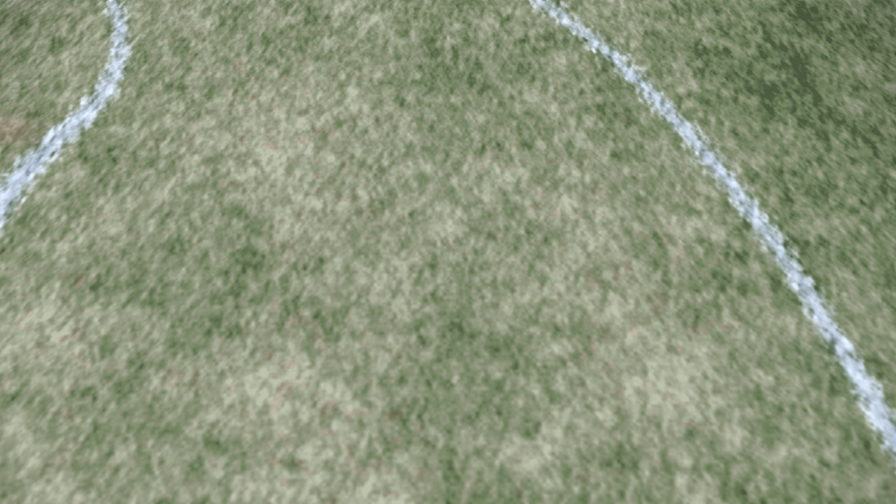
Reproduce this texture procedurally as a Shadertoy shader.

```glsl
#define BLADE_SCALE 80.0
#define BLADE_CONTRAST 0.95
#define PATCH_STRENGTH 0.24
#define CLUMP_CONTRAST 0.55
#define DEPTH 0.45
#define CHALK_RAGGED 0.035
#define DARK_GRASS vec3(0.30, 0.36, 0.25)
#define GREEN_GRASS vec3(0.43, 0.50, 0.36)
#define MID_GRASS vec3(0.55, 0.58, 0.48)
#define STRAW vec3(0.74, 0.76, 0.68)
#define SOIL vec3(0.62, 0.54, 0.48)
#define CHALK vec3(0.77, 0.83, 0.91)

// Centre, radius and dryness (negative is lush) of the broad patches
const vec4 PATCHES[12] = vec4[12](
    vec4(0.56, 0.70, 0.14, 0.9), vec4(0.52, 0.28, 0.13, 0.7),
    vec4(0.66, 0.08, 0.17, 0.8), vec4(0.13, 0.35, 0.16, 0.6),
    vec4(1.16, 0.50, 0.18, 0.6), vec4(1.32, 0.27, 0.13, 0.7),
    vec4(1.00, 0.32, 0.14, -0.9), vec4(0.37, 0.43, 0.10, -0.7),
    vec4(0.95, 0.98, 0.22, -0.5), vec4(1.58, 0.92, 0.27, -1.3),
    vec4(1.78, 0.58, 0.24, -1.2), vec4(1.60, 0.14, 0.15, -0.7));

float hash(vec2 p) {
    return fract(sin(dot(p, vec2(127.1, 311.7))) * 43758.5453);
}

float noise(vec2 p) {
    vec2 i = floor(p), f = fract(p);
    f = f * f * (3.0 - 2.0 * f);
    return mix(mix(hash(i), hash(i + vec2(1, 0)), f.x),
               mix(hash(i + vec2(0, 1)), hash(i + vec2(1, 1)), f.x), f.y);
}

float fbm(vec2 p) {
    float sum = 0.0, amp = 0.5;
    for (int i = 0; i < 4; i++) {
        sum += amp * noise(p);
        p = mat2(1.6, 1.2, -1.2, 1.6) * p + 7.3;
        amp *= 0.5;
    }
    return sum / 0.9375;
}

// Short blades: noise stretched along one leaning direction
float blades(vec2 p, float lean, float scale) {
    float c = cos(lean), s = sin(lean);
    p = mat2(c, s, -s, c) * p;
    return noise(p * vec2(scale, scale * 0.5));
}

// Distance to a curved stroke, less a half width tapering from w.x to w.y
float stroke(vec2 p, vec2 a, vec2 b, vec2 c, vec2 w) {
    const int STEPS = 12;
    float d = 1e3;
    vec2 from = a;
    for (int i = 1; i <= STEPS; i++) {
        float t = float(i) / float(STEPS);
        vec2 to = mix(mix(a, b, t), mix(b, c, t), t);
        vec2 seg = to - from;
        float h = clamp(dot(p - from, seg) / dot(seg, seg), 0.0, 1.0);
        float along = (float(i) - 1.0 + h) / float(STEPS);
        d = min(d, length(p - from - h * seg) - mix(w.x, w.y, along));
        from = to;
    }
    return d;
}

float chalkDistance(vec2 p) {
    vec2 bend = vec2(0.139, 0.745);
    float left = min(
        stroke(p, vec2(0.217, 1.02), vec2(0.29, 0.87), bend, vec2(0.018, 0.022)),
        stroke(p, bend, vec2(0.03, 0.655), vec2(-0.05, 0.51), vec2(0.022, 0.033)));
    float right = stroke(p, vec2(1.045, 1.015), vec2(1.43, 0.78),
                         vec2(1.80, 0.08), vec2(0.012, 0.026));
    return min(left, right);
}

void mainImage(out vec4 fragColor, in vec2 fragCoord) {
    vec2 p = fragCoord / iResolution.y;
    float pixel = 1.0 / iResolution.y;

    // Ground coordinates: the turf gets finer towards the top
    float shrink = 1.0 - DEPTH * p.y;
    vec2 ground = vec2((p.x - 0.889) / shrink, -log(shrink) / DEPTH);

    // Broad dry and lush areas
    float dryness = 0.0;
    for (int i = 0; i < 12; i++) {
        vec2 q = (p - PATCHES[i].xy) / PATCHES[i].z;
        dryness += PATCHES[i].w * exp(-dot(q, q));
    }
    float clumps = fbm(ground * 8.0) - 0.5;
    float tufts = fbm(ground * 27.0 + 4.0) - 0.5;

    // Blades leaning both ways, with fine grain
    float grain = 0.42 * blades(ground, 0.4, BLADE_SCALE)
                + 0.34 * blades(ground + 3.7, -0.5, BLADE_SCALE * 1.2)
                + 0.24 * noise(ground * BLADE_SCALE * 1.6) - 0.5;

    // Turf colour in straight ramps from dark green to straw
    float tone = 0.56 + PATCH_STRENGTH * dryness + CLUMP_CONTRAST * clumps
               + 0.45 * tufts + BLADE_CONTRAST * grain;
    vec3 col = mix(DARK_GRASS, GREEN_GRASS, clamp(tone / 0.28, 0.0, 1.0));
    col = mix(col, MID_GRASS, clamp((tone - 0.28) / 0.26, 0.0, 1.0));
    col = mix(col, STRAW, clamp((tone - 0.54) / 0.46, 0.0, 1.0));

    // Small bare soil flecks and the worn spot at the left
    float soil = smoothstep(0.68, 0.9, noise(ground * 48.0 + 19.0)) * 0.4;
    soil *= smoothstep(-0.5, 0.5, dryness);
    vec2 worn = (p - vec2(0.02, 0.74)) / vec2(0.06, 0.03);
    col = mix(col, SOIL + 0.4 * grain, max(soil, 0.6 * exp(-dot(worn, worn))));

    // Chalk: bright speckled core fading through grey into the grass
    float d = chalkDistance(p) - CHALK_RAGGED * grain;
    float chalk = 1.0 - smoothstep(-0.018 - pixel, 0.008 + pixel, d);
    vec3 paint = CHALK + 0.45 * grain + 0.15 * tufts;
    col = mix(col, paint, chalk * 0.92);

    // Shade in the far corners
    float corner = smoothstep(0.75, 1.25, length((p - vec2(0.85, 0.4)) * vec2(0.9, 1.0)));
    col *= 1.0 - 0.26 * corner * (1.0 - chalk);
    fragColor = vec4(clamp(col, 0.0, 1.0), 1.0);
}
```
